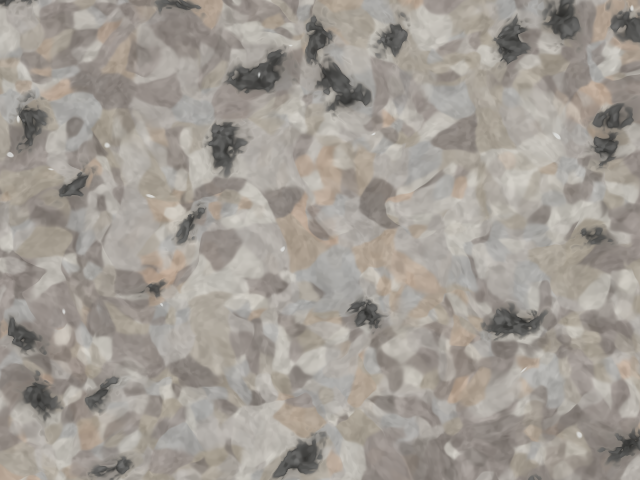
Write a WebGL 1 fragment shader that draws this texture.

```glsl
precision highp float;
// Polished granite: soft-edged cellular grains of quartz and feldspar, bent by
// layered sines, mottled by finer cells, with crumbly dark mica flecks
// and a few bright glints. Lengths are in canvas heights.

uniform vec2 u_resolution;

const vec3 CREAM = vec3(0.765, 0.752, 0.722);
const vec3 PALE_GREY = vec3(0.685, 0.666, 0.645);
const vec3 COOL_GREY = vec3(0.660, 0.658, 0.650);
const vec3 PINK = vec3(0.725, 0.640, 0.570);
const vec3 TAN = vec3(0.645, 0.612, 0.555);
const vec3 QUARTZ_DARK = vec3(0.490, 0.463, 0.442);
const vec3 QUARTZ_LIGHT = vec3(0.605, 0.572, 0.552);
const vec3 MICA = vec3(0.275, 0.275, 0.270);
const vec3 MICA_HALO = vec3(0.480, 0.462, 0.435);
const vec3 GLINT = vec3(0.880, 0.885, 0.880);

vec2 hash2(vec2 cell, float seed) {
  vec2 k = vec2(dot(cell, vec2(127.1, 311.7)), dot(cell, vec2(269.5, 183.3)));
  return fract(sin(k + seed * 17.3) * 43758.5);
}

mat2 rotation(float angle) {
  float c = cos(angle), s = sin(angle);
  return mat2(c, -s, s, c);
}

// Layered sines that make straight cell borders ragged.
vec2 warp(vec2 p, float amplitude, float frequency) {
  for (int i = 0; i < 5; i++) {
    p += amplitude * sin(rotation(1.3 * float(i) + 0.4) * p.yx * frequency + float(i) * vec2(2.1, 4.7));
    amplitude *= 0.55;
    frequency *= 1.9;
  }
  return p;
}

// Broad field, about -1 to 1, that gathers like minerals together.
float clump(vec2 p, float seed) {
  float a = sin(5.3 * p.x + 1.6 * sin(4.1 * p.y + seed) + seed);
  float b = sin(7.9 * p.y - 3.7 * p.x + 1.4 * sin(6.2 * p.x - seed));
  return 0.5 * (a + b);
}

vec3 mineral(vec2 pick, vec2 centre) {
  float quartzShare = 0.28 + 0.38 * clump(centre, 1.2);
  if (pick.x < quartzShare) return mix(QUARTZ_DARK, QUARTZ_LIGHT, pick.y);
  float kind = fract(pick.x * 7.0 + pick.y * 3.0);
  float pinkShare = 0.12 + 0.14 * clump(centre, 4.6);
  if (kind < pinkShare) return mix(TAN, PINK, 0.3 + 0.7 * pick.y);
  if (kind < 0.30) return mix(TAN, PALE_GREY, 0.5 * pick.y);
  if (kind < 0.46) return COOL_GREY;
  return mix(PALE_GREY, CREAM, smoothstep(0.15, 0.75, pick.y));
}

// Cells coloured by mineral; blur is the width of the soft borders.
vec3 grains(vec2 p, float scale, float seed, float blur) {
  vec2 q = p * scale, base = floor(q);
  vec4 sum = vec4(0.0);
  for (int y = -1; y <= 1; y++) {
    for (int x = -1; x <= 1; x++) {
      vec2 cell = base + vec2(x, y);
      vec2 centre = cell + hash2(cell, seed);
      float weight = exp(-distance(q, centre) / (blur * scale));
      sum += weight * vec4(mineral(hash2(cell, seed + 5.0), centre / scale), 1.0);
    }
  }
  return sum.rgb / sum.a;
}

// Cells of random brightness, from -0.5 to 0.5.
float mottle(vec2 p, float scale, float seed, float blur) {
  vec2 q = p * scale, base = floor(q);
  vec2 sum = vec2(0.0);
  for (int y = -1; y <= 1; y++) {
    for (int x = -1; x <= 1; x++) {
      vec2 cell = base + vec2(x, y);
      float weight = exp(-distance(q, cell + hash2(cell, seed)) / (blur * scale));
      sum += weight * vec2(hash2(cell, seed + 3.0).x - 0.5, 1.0);
    }
  }
  return sum.x / sum.y;
}

// Depth inside the nearest scattered ellipse, negative outside.
float flecks(vec2 p, float scale, float chance, float radius, float seed) {
  vec2 base = floor(p * scale);
  float depth = -1.0;
  for (int y = -1; y <= 1; y++) {
    for (int x = -1; x <= 1; x++) {
      vec2 cell = base + vec2(x, y);
      vec2 pick = hash2(cell, seed + 9.0);
      vec2 offset = rotation(pick.y * 6.28) * (p - (cell + hash2(cell, seed)) / scale);
      float size = radius * mix(0.5, 1.25, fract(pick.y * 13.0));
      float inside = size - length(offset * vec2(0.75, 1.3));
      depth = max(depth, pick.x < chance ? inside : -1.0);
    }
  }
  return depth;
}

void main() {
  vec2 p = gl_FragCoord.xy / u_resolution.y;
  vec2 bent = warp(p, 0.011, 17.0);
  float speckle = mottle(bent, 52.0, 2.0, 0.0025);
  float fine = mottle(bent, 115.0, 6.0, 0.0014);

  // Large grains, partly broken up by smaller ones.
  float broken = smoothstep(-0.12, 0.08, mottle(bent, 12.0, 8.0, 0.006));
  vec3 color = mix(grains(bent, 13.0, 1.0, 0.0025), grains(bent, 31.0, 4.0, 0.0025), 0.12 + 0.7 * broken);
  color += (0.07 + 0.05 * broken) * speckle + 0.055 * fine;

  // Mica with crumbly rims and a faint grey halo.
  float mica = flecks(bent, 7.0, 0.27, 0.033, 3.0) + 0.034 * speckle + 0.02 * fine;
  color = mix(color, MICA_HALO, 0.55 * smoothstep(-0.018, 0.002, mica));
  color = mix(color, MICA + 0.18 * speckle + 0.18 * fine, 0.92 * smoothstep(-0.004, 0.010, mica));

  float glint = flecks(bent, 15.0, 0.05, 0.006, 7.0);
  color = mix(color, GLINT, 0.8 * smoothstep(-0.002, 0.003, glint));
  gl_FragColor = vec4(color, 1.0);
}
```
